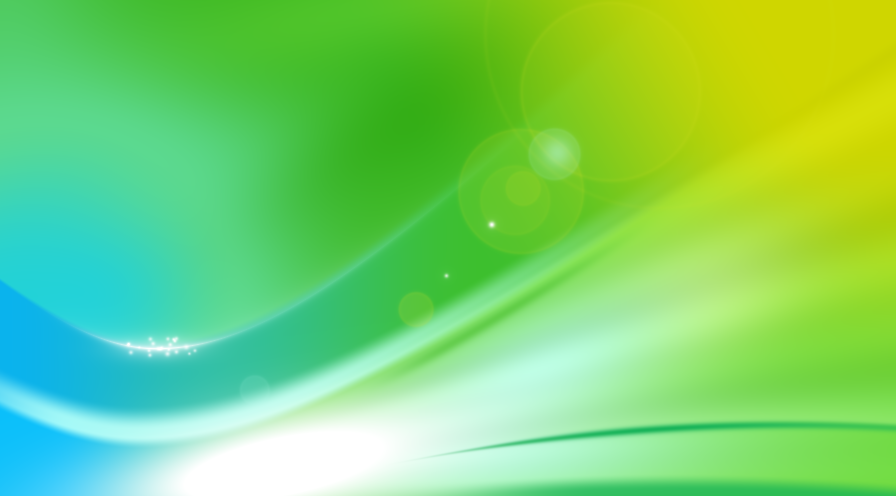
A WebGL 2 fragment shader for this background:

```glsl
#version 300 es
precision highp float;
// Sweeping light ribbons over a cyan, green and lime gradient with lens flares.

uniform vec2 u_resolution;
out vec4 outColor;

// Canvas space: height is 1, width is ASPECT
const float ASPECT = 1.8;

const vec3 LEAF  = vec3(0.24, 0.72, 0.12);
const vec3 DEEP  = vec3(0.18, 0.66, 0.06);
const vec3 FRESH = vec3(0.42, 0.84, 0.22);
const vec3 LIME  = vec3(0.81, 0.84, 0.00);
const vec3 MINT  = vec3(0.36, 0.85, 0.56);
const vec3 CYAN  = vec3(0.12, 0.82, 0.86);
const vec3 TEAL  = vec3(0.19, 0.75, 0.64);
const vec3 BLUE  = vec3(0.04, 0.70, 0.93);
const vec3 AQUA  = vec3(0.72, 0.98, 0.93);
const vec3 LEMON = vec3(0.78, 0.93, 0.40);
const vec3 SHADE = vec3(0.08, 0.70, 0.34);
const vec3 WHITE = vec3(1.0);

// Lowest points of the two bowls
const vec2 BOWL_LOW = vec2(0.315, 0.297);
const vec2 RIBBON_LOW = vec2(0.28, 0.133);
const int GLINTS = 22;

float hash(float n) {
    return fract(sin(n * 127.1) * 4375.85);
}

// Rotated elliptical falloff, 1 at its centre
float glow(vec2 p, vec2 centre, vec2 radius, float angle) {
    vec2 d = p - centre;
    float c = cos(angle), s = sin(angle);
    d = vec2(c * d.x + s * d.y, c * d.y - s * d.x) / radius;
    return exp(-dot(d, d));
}

// Hyperbolic curve with separate bend widths left and right of its low point
float bowl(float x, vec2 low, float slope, float bendLeft, float bendRight) {
    float d = x - low.x;
    float bend = d < 0.0 ? bendLeft : bendRight;
    return low.y + slope * (sqrt(d * d + bend * bend) - bend);
}

// Translucent disc with a slightly brighter rim
float flare(vec2 p, vec2 centre, float radius, float fill, float rim) {
    float d = length(p - centre) - radius;
    return fill * smoothstep(0.003, -0.003, d) + rim * exp(-d * d / 0.00002);
}

float sparkle(vec2 p, vec2 centre, float size) {
    float d = length(p - centre) / size;
    return exp(-d * d) + 0.25 * exp(-d * 0.7);
}

void main() {
    vec2 p = gl_FragCoord.xy / u_resolution * vec2(ASPECT, 1.0);
    float limeMix = smoothstep(0.65, 1.5, p.x - 0.6 * (1.0 - p.y));
    float aboveBowl = p.y - bowl(p.x, BOWL_LOW, 1.0, 0.29, 0.40);
    float aboveRibbon = p.y - bowl(p.x, RIBBON_LOW, 0.7, 0.30, 0.45);

    // Upper bowl: green fading to cyan at its left and floor
    float cool = glow(p, vec2(0.08, 0.40), vec2(0.46, 0.42), 0.0);
    vec3 upper = mix(LEAF, MINT, smoothstep(0.0, 0.5, cool));
    upper = mix(upper, CYAN, smoothstep(0.45, 1.0, cool));
    upper = mix(upper, MINT, 0.45 * glow(p, vec2(0.42, 0.65), vec2(0.30, 0.13), 0.2));
    upper = mix(upper, MINT, 0.5 * glow(p, vec2(0.0, 0.95), vec2(0.2, 0.35), 0.0));
    upper = mix(upper, FRESH, 0.4 * glow(p, vec2(0.72, 0.98), vec2(0.35, 0.09), 0.2));
    upper = mix(upper, DEEP, 0.7 * glow(p, vec2(0.84, 0.77), vec2(0.32, 0.11), 0.6));

    // Middle valley between the bowl and the ribbon
    vec3 middle = mix(BLUE, TEAL, smoothstep(0.0, 0.48, p.x));
    middle = mix(middle, LEAF + vec3(0.0, 0.03, 0.06), smoothstep(0.4, 0.98, p.x));
    vec3 color = mix(middle, upper, smoothstep(-0.004, 0.006 + 0.03 * p.x, aboveBowl));
    color = mix(color, LIME, limeMix);

    // Soft rim along the bowl, brightest at its lowest point
    float rim = exp(-abs(aboveBowl) / (aboveBowl > 0.0 ? 0.028 : 0.008));
    float rimFade = smoothstep(0.05, 0.3, p.x) * smoothstep(1.12, 0.55, p.x);
    color = mix(color, AQUA, 0.32 * rim * rimFade);
    float hot = exp(-pow((p.x - BOWL_LOW.x) / 0.11, 2.0));
    color = mix(color, WHITE, hot * exp(-abs(aboveBowl) / 0.005));

    // Lower field with its coloured glows
    vec3 lower = mix(FRESH, LIME, limeMix * smoothstep(0.15, 0.75, p.y));
    lower = mix(lower, LEMON, 0.8 * glow(p, vec2(1.41, 0.41), vec2(0.22, 0.12), 0.4));
    lower = mix(lower, AQUA, 0.9 * glow(p, vec2(1.08, 0.25), vec2(0.36, 0.13), 0.42));
    lower = mix(lower, AQUA, 0.8 * glow(p, vec2(1.0, 0.08), vec2(0.50, 0.12), 0.05));
    lower = mix(lower, BLUE + vec3(0.0, 0.05, 0.05), smoothstep(0.65, 0.1, p.x));
    float fan = atan(p.y - 0.02, max(p.x - 0.25, 0.02));
    float rays = sin(fan * 31.0) + 0.6 * sin(fan * 67.0 + 1.3);
    lower += 0.022 * rays * smoothstep(0.5, 0.9, p.x);

    // Thin shadow crease, pale sheen above it and a green floor below
    float crease = p.y - (0.143 - 0.125 * pow(p.x - 1.58, 2.0));
    float sheen = smoothstep(0.0, 0.012, crease) * exp(-max(crease, 0.0) / 0.06);
    lower = mix(lower, vec3(0.70, 0.96, 0.60), 0.45 * sheen * smoothstep(0.8, 1.3, p.x));
    float creaseWidth = 0.002 + 0.006 * smoothstep(0.8, 1.3, p.x);
    float creaseFade = smoothstep(0.75, 1.05, p.x) * mix(1.0, 0.55, smoothstep(1.3, 1.8, p.x));
    lower = mix(lower, SHADE, creaseFade * exp(-pow(crease / creaseWidth, 2.0)));
    float ground = p.y - (0.042 - 0.09 * pow(p.x - 1.35, 2.0));
    lower = mix(lower, SHADE, 0.75 * smoothstep(0.004, -0.03, ground) * smoothstep(0.75, 1.2, p.x));

    // Ribbon with a darker fold below it
    color = mix(color, lower, smoothstep(0.0, -0.035, aboveRibbon));
    float fold = exp(-pow((aboveRibbon + 0.052) / 0.014, 2.0));
    color = mix(color, LEAF, 0.5 * fold * smoothstep(0.7, 0.9, p.x) * smoothstep(1.35, 1.0, p.x));
    float ribbon = smoothstep(0.05, 0.0, aboveRibbon) * smoothstep(-0.038, -0.014, aboveRibbon);
    color = mix(color, AQUA + 0.06, 0.8 * ribbon * smoothstep(1.5, 0.55, p.x) * smoothstep(-0.2, 0.15, p.x));
    float burst = 1.35 * glow(p, vec2(0.57, 0.06), vec2(0.37, 0.105), 0.2);
    color = mix(color, WHITE, min(burst, 1.0));

    // Lens flares
    float warm = flare(p, vec2(1.325, 0.930), 0.350, 0.01, 0.06)
        + flare(p, vec2(1.227, 0.815), 0.180, 0.08, 0.09)
        + flare(p, vec2(1.047, 0.614), 0.126, 0.13, 0.06)
        + flare(p, vec2(1.035, 0.596), 0.070, 0.08, 0.03)
        + flare(p, vec2(1.051, 0.620), 0.035, 0.10, 0.02)
        + flare(p, vec2(0.836, 0.376), 0.035, 0.18, 0.05);
    color = mix(color, vec3(0.85, 0.88, 0.15), warm);
    float pale = flare(p, vec2(1.114, 0.689), 0.052, 0.13, 0.04)
        + flare(p, vec2(0.512, 0.213), 0.030, 0.12, 0.03)
        + 0.4 * glow(p, vec2(1.12, 0.692), vec2(0.03), 0.0);
    color = mix(color, AQUA, pale);

    // Sparkles, then glints scattered along the bowl floor
    float light = 0.8 * sparkle(p, vec2(0.988, 0.547), 0.006) + 0.6 * sparkle(p, vec2(0.897, 0.444), 0.004);
    for (int i = 0; i < GLINTS; i++) {
        float n = float(i) + 1.0;
        vec2 offset = vec2(hash(n) + hash(n + 40.0) - 1.0, 0.5 * hash(n + 80.0) - 0.2);
        light += 0.45 * sparkle(p, BOWL_LOW + offset * vec2(0.11, 0.07), 0.002 + 0.003 * hash(n + 9.0));
    }
    light += 0.3 * glow(p, BOWL_LOW, vec2(0.09, 0.025), 0.0);
    color = mix(color, WHITE, min(light, 1.0));

    outColor = vec4(clamp(color, 0.0, 1.0), 1.0);
}
```
